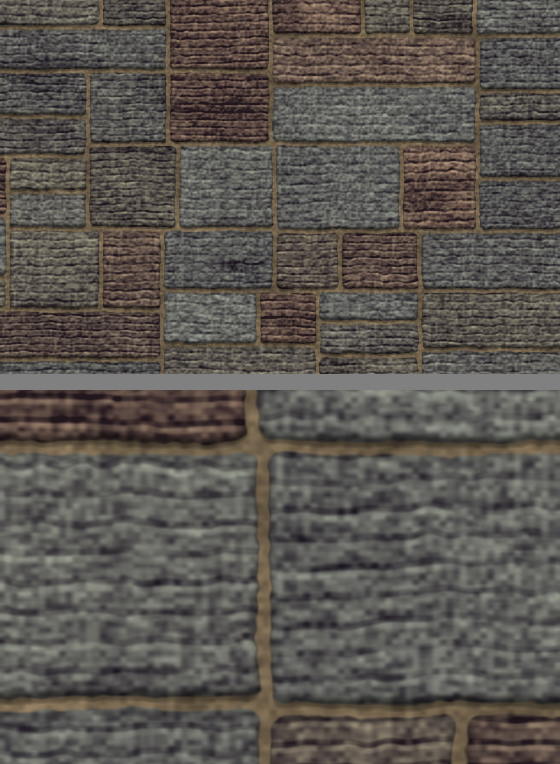
Top: the whole. Bottom: its middle third, enlarged.
Reproduce this texture procedurally as a WebGL 2 fragment shader.

```glsl
#version 300 es
precision highp float;
// Wall of irregular rectangular stones with tooled horizontal grooves and sandy mortar.

uniform vec2 u_resolution;
out vec4 fragColor;

const vec2 BLOCK_SIZE = vec2(0.43, 0.225);
const float JOINT_HALF = 0.0058;
const vec3 SHADOW = vec3(0.15, 0.123, 0.148);
const vec3 LIGHT = vec3(0.565, 0.545, 0.485);
const vec3 COOL = vec3(0.95, 1.01, 1.05);
const vec3 OLIVE = vec3(1.0, 1.01, 0.97);
const vec3 BROWN = vec3(1.1, 0.95, 0.89);
const vec3 MORTAR = vec3(0.435, 0.375, 0.29);

float hash(vec2 p) {
  return fract(sin(dot(p, vec2(127.1, 311.7))) * 43758.5453);
}

float noise(vec2 p) {
  vec2 i = floor(p), f = fract(p);
  f = f * f * (3.0 - 2.0 * f);
  return mix(mix(hash(i), hash(i + vec2(1, 0)), f.x),
             mix(hash(i + vec2(0, 1)), hash(i + 1.0), f.x), f.y);
}

float jitter(vec2 corner) {
  return (hash(corner) - 0.5) * 0.56;
}

// Interlocking rectangle (left, bottom, right, top): joints alternate
// between horizontal and vertical on a checkerboard of grid corners.
vec4 blockBounds(vec2 cell) {
  float a = jitter(cell), b = jitter(cell + vec2(1, 0));
  float c = jitter(cell + vec2(0, 1)), d = jitter(cell + 1.0);
  bool even = mod(cell.x + cell.y, 2.0) < 0.5;
  return vec4(cell, cell + 1.0) + (even ? vec4(c, a, b, d) : vec4(a, b, d, c));
}

vec4 findBlock(vec2 p) {
  vec2 q = p / BLOCK_SIZE;
  vec4 found = blockBounds(floor(q));
  for (int y = -1; y <= 1; y++) {
    for (int x = -1; x <= 1; x++) {
      vec4 r = blockBounds(floor(q) + vec2(x, y));
      if (all(greaterThanEqual(q, r.xy)) && all(lessThan(q, r.zw))) found = r;
    }
  }
  return found * BLOCK_SIZE.xyxy;
}

// Cuts tall or wide blocks in two and keeps the part that holds p.
vec4 splitBlock(vec4 r, vec2 p, float seed) {
  vec2 size = r.zw - r.xy;
  float chance = hash(r.xy * 7.0 + seed);
  vec2 cut = r.xy + size * mix(0.34, 0.66, hash(r.xy * 5.0 + seed + 3.0));
  if (size.y > 0.25 || (size.y > 0.17 && chance > 0.6)) {
    if (p.y < cut.y) r.w = cut.y; else r.y = cut.y;
  } else if (size.x > 0.64 || (size.x > 0.37 && chance < 0.4)) {
    if (p.x < cut.x) r.z = cut.x; else r.x = cut.x;
  }
  return r;
}

float stoneDistance(vec2 p, vec4 r, float radius) {
  vec2 halfSize = 0.5 * (r.zw - r.xy) - JOINT_HALF - radius;
  vec2 q = abs(p - 0.5 * (r.xy + r.zw)) - halfSize;
  return length(max(q, 0.0)) + min(max(q.x, q.y), 0.0) - radius;
}

// Tooled furrows: negative in the cut, positive on the lip below it.
float grooves(vec2 p, float base, float spacing, float id) {
  float wave = noise(p * vec2(11.0, 5.0) + id * 40.0) * 0.45
             + noise(p * vec2(55.0, 20.0)) * 0.25;
  float f = fract((p.y - base) / spacing + wave);
  float cut = 1.0 - smoothstep(0.04, 0.2, abs(f - 0.55));
  float lip = 1.0 - smoothstep(0.03, 0.2, abs(f - 0.3));
  return (0.25 * lip - 0.34 * cut) * (0.45 + 0.9 * noise(p * vec2(24.0, 45.0) + id * 9.0));
}

vec3 stoneColor(vec2 p, vec4 r, float grain) {
  float id = hash(r.xy * 3.0 + 1.7), kind = hash(r.zw * 4.0 + 8.1);
  float brown = smoothstep(0.6, 0.72, kind);
  vec3 tint = mix(mix(COOL, OLIVE, smoothstep(0.2, 0.55, kind)), BROWN, brown);
  float tone = mix(0.42, 0.63, id) - 0.09 * brown;
  tone += (grain - 0.5) * 0.95;
  tone += grooves(p, r.y, mix(0.019, 0.027, id), id) * mix(0.55, 1.15, kind);
  // Weathering: dark bands, pale blotches and bright mineral flecks.
  float band = noise(p * vec2(3.5, 17.0) + id * 60.0);
  float blotch = noise(p * vec2(7.0, 10.0) + id * 30.0);
  float fleck = noise(p * vec2(65.0, 130.0) + id * 20.0);
  tone -= 0.22 * smoothstep(0.7, 0.95, band);
  tone += 0.16 * (blotch - 0.45) + 0.2 * smoothstep(0.75, 0.95, fleck) * blotch;
  return mix(SHADOW, LIGHT, clamp(tone, -0.08, 1.15)) * tint;
}

void main() {
  vec2 p = gl_FragCoord.xy / u_resolution.y + vec2(3.1, 2.3);
  float blur = max(0.0018, 0.7 / u_resolution.y);
  vec2 wobble = vec2(noise(p * 28.0), noise(p * 28.0 + 50.0)) - 0.5;
  vec2 chips = vec2(noise(p * 110.0), noise(p * 110.0 + 70.0)) - 0.5;
  vec2 q = p + 0.005 * wobble + 0.003 * chips;

  vec4 r = splitBlock(splitBlock(findBlock(q), q, 1.0), q, 2.0);
  float radius = mix(0.006, 0.016, hash(r.xy + 4.4));
  float d = stoneDistance(q, r, radius);
  float grain = 0.5 * noise(p * vec2(85.0, 120.0)) + 0.5 * noise(p * vec2(165.0, 190.0) + 31.0);

  // Stone face darkens toward its rim, most of all along the lower edge.
  float rim = smoothstep(-0.009, 0.0, d);
  float underside = smoothstep(-0.004, 0.004, stoneDistance(q - vec2(0.0, 0.006), r, radius));
  vec3 stone = stoneColor(p, r, grain) * (1.0 - 0.17 * rim) * (1.0 - 0.38 * underside);

  // Mortar, shaded just below each stone.
  float shade = 1.0 - smoothstep(-0.003, 0.002, stoneDistance(q + vec2(0.0, 0.005), r, radius));
  vec3 mortar = MORTAR * (0.72 + 0.56 * grain) * (1.0 - 0.3 * shade);
  mortar *= 0.85 + 0.3 * noise(p * 14.0);

  fragColor = vec4(mix(stone, mortar, smoothstep(-blur, blur, d)), 1.0);
}
```
